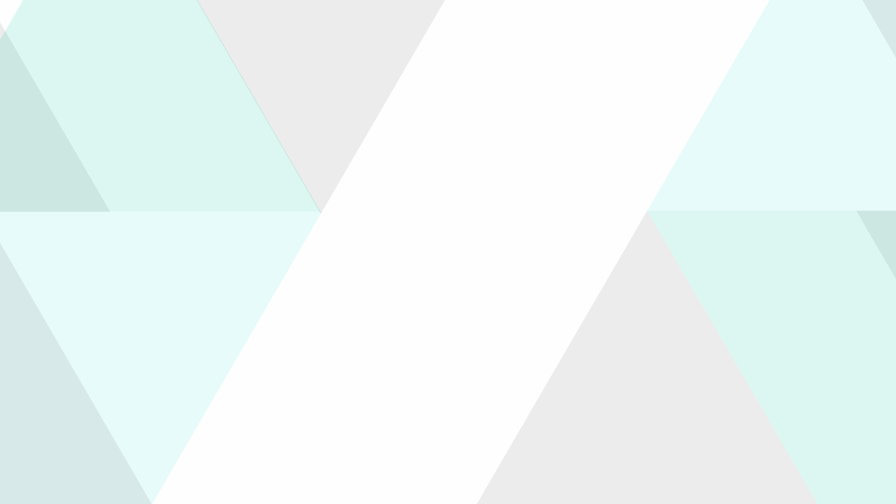
Give the GLSL for this background, as a Shadertoy shader.

```glsl
// Pale mint, aqua and grey triangles on both sides of a white diagonal band.

// Smooth coverage: 1 where the signed distance (in canvas heights) is positive.
float cover(float dist) {
    return clamp(dist * iResolution.y + 0.5, 0.0, 1.0);
}

// Lays a transparent tint over the colour below it.
vec3 tint(vec3 base, vec3 film, float mask) {
    return base * mix(vec3(1.0), film, mask);
}

void mainImage(out vec4 fragColor, in vec2 fragCoord) {
    // One unit is the canvas height; depth runs down from the top edge.
    float x = fragCoord.x / iResolution.y;
    float depth = 1.0 - fragCoord.y / iResolution.y;

    // Each slanted line is a constant value of one of these coordinates.
    const float slope = 0.581;
    float slantScale = inversesqrt(1.0 + slope * slope);
    float falling = x - slope * depth;
    float rising = x + slope * depth;

    // Halves of the canvas and the two sides of the white band.
    float below = cover(depth - (x < 0.9 ? 0.420 : 0.418));
    float above = 1.0 - below;
    float left = cover((0.883 - rising) * slantScale);
    float right = cover((rising - 1.527) * slantScale);

    // Mint and aqua panels.
    float mintLeft = above * cover((0.392 - falling) * slantScale)
                           * cover((rising - 0.046) * slantScale);
    float mintRight = below * cover((falling - 1.041) * slantScale);
    float aqua = below * left + above * right;

    // Grey film: two triangles beside the band and four outer corners.
    float film = left * cover((falling - 0.390) * slantScale)
               + right * cover((1.041 - falling) * slantScale)
               + above * cover((-0.0255 - falling) * slantScale)
               + below * cover((-0.280 - falling) * slantScale)
               + above * cover((falling - 1.711) * slantScale)
               + below * cover((falling - 1.456) * slantScale);

    vec3 color = vec3(0.998);
    color = tint(color, vec3(0.865, 0.972, 0.952), mintLeft + mintRight);
    color = tint(color, vec3(0.910, 0.986, 0.986), aqua);
    color = tint(color, vec3(0.928), min(film, 1.0));
    fragColor = vec4(color, 1.0);
}
```
